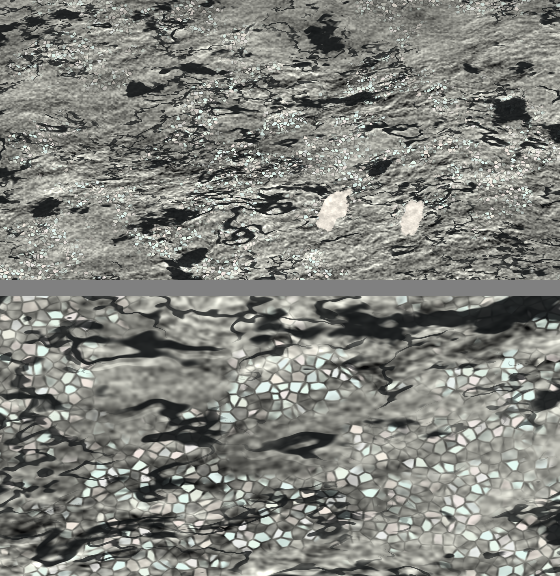
Top, the full canvas; bottom, a detail of the centre.
Reproduce this texture procedurally as a Shadertoy shader.

```glsl
// Draws a weathered grey schist face with dark cracks, mica glints and two pale flakes.

const vec3 STONE = vec3(1.0, 1.0, 0.95);
const vec3 SHADOW = vec3(0.07, 0.08, 0.085);
const vec3 MICA = vec3(0.93, 0.95, 0.92);
const vec3 FLAKE = vec3(1.0, 0.97, 0.92);

float hash(vec2 p) {
    return fract(sin(dot(p, vec2(127.1, 311.7))) * 43758.55);
}

float valueNoise(vec2 p) {
    vec2 cell = floor(p), f = fract(p);
    f = f * f * (3.0 - 2.0 * f);
    float low = mix(hash(cell), hash(cell + vec2(1, 0)), f.x);
    float high = mix(hash(cell + vec2(0, 1)), hash(cell + vec2(1, 1)), f.x);
    return mix(low, high, f.y);
}

// Fractal noise, normalised to 0..1
float fbm(vec2 p, int octaves) {
    float sum = 0.0, total = 0.0, weight = 1.0;
    for (int i = 0; i < octaves; i++) {
        sum += weight * valueNoise(p);
        total += weight;
        weight *= 0.6;
        p = mat2(0.98, 0.2, -0.2, 0.98) * p * 2.03 + vec2(17.3, 9.1);
    }
    return sum / total;
}

// Bends the flat layers gently
vec2 foliate(vec2 p) {
    float bend = fbm(p * vec2(2.5, 4.0) + 31.0, 2) - 0.5;
    float jag = fbm(p * vec2(22.0, 30.0), 3) - 0.5;
    return p + vec2(0.02 * jag, 0.09 * bend + 0.014 * jag - 0.05 * p.x);
}

float relief(vec2 p, vec2 lightStep) {
    vec2 scale = vec2(9.0, 17.0);
    return fbm((p + lightStep) * scale, 5) - fbm(p * scale, 5);
}

// Broken dark lines along the mid contour of a noise field
float cracks(vec2 p, vec2 scale, float width, float seed) {
    float ridge = abs(fbm(p * scale + seed, 4) - 0.5);
    float presence = smoothstep(0.49, 0.62, fbm(p * vec2(5.0, 9.0) + seed * 2.0, 3));
    float reach = width * presence + 0.001;
    return presence * (1.0 - smoothstep(0.4 * reach, reach, ridge));
}

// Angular facets: x is the distance across the nearest seam, y a random value
vec2 facets(vec2 p) {
    vec2 cell = floor(p);
    float first = 8.0, second = 8.0, value = 0.0;
    for (int j = -1; j <= 1; j++) {
        for (int i = -1; i <= 1; i++) {
            vec2 id = cell + vec2(i, j);
            float d = length(p - id - vec2(hash(id), hash(id + 57.0)));
            if (d < first) {
                second = first;
                first = d;
                value = hash(id + 113.0);
            } else {
                second = min(second, d);
            }
        }
    }
    return vec2(second - first, value);
}

float glow(vec2 p, vec2 centre, vec2 radius) {
    vec2 d = (p - centre) / radius;
    return exp(-dot(d, d));
}

// Coverage of a ragged, leaning pebble
float flake(vec2 p, vec2 centre, vec2 halfSize, float lean) {
    vec2 d = p - centre;
    d.x -= lean * d.y;
    d += 0.045 * (vec2(fbm(p * 28.0, 4), fbm(p * 28.0 + 19.0, 4)) - 0.5);
    float dist = (length(d / halfSize) - 1.0) * halfSize.x;
    return 1.0 - smoothstep(-0.003, 0.003, dist);
}

void mainImage(out vec4 fragColor, in vec2 fragCoord) {
    vec2 p = fragCoord / iResolution.y;
    vec2 layer = foliate(p);
    float focus = mix(1.0, 0.7, smoothstep(0.55, 1.0, p.y));

    // Stone body: broad tone, raking light in rough zones and fine grain
    float rough = focus * mix(0.6, 1.3, smoothstep(0.4, 0.6, fbm(p * vec2(3.0, 6.0) + 83.0, 3)));
    float tone = 0.54 + 0.45 * (fbm(layer * vec2(4.0, 8.0) + 5.0, 4) - 0.5);
    tone += 2.5 * rough * relief(layer, vec2(-0.003, 0.006));
    tone += 0.26 * focus * (valueNoise(p * vec2(150.0, 190.0)) - 0.5);

    // Cracks with a lit lower lip
    vec2 longScale = vec2(4.0, 13.0), shortScale = vec2(11.0, 27.0);
    float line = max(cracks(layer, longScale, 0.032, 11.0),
                     0.85 * cracks(layer, shortScale, 0.045, 47.0));
    tone += 0.16 * cracks(layer + vec2(0.0, 0.009), longScale, 0.032, 11.0);
    vec3 color = tone * STONE;

    // Mica patches, denser in the middle and at the lower left
    float zone = 0.14 * glow(p, vec2(1.12, 0.52), vec2(0.55, 0.2))
               + 0.13 * glow(p, vec2(0.68, 0.24), vec2(0.4, 0.17))
               + 0.10 * glow(p, vec2(0.5, 0.94), vec2(0.4, 0.09));
    float patches = smoothstep(0.54, 0.66, fbm(layer * vec2(7.0, 11.0) + 71.0, 5) + zone);
    vec2 facet = facets((p + 0.3 * (layer - p)) * vec2(72.0, 92.0));
    float glint = smoothstep(0.3, 0.85, facet.y) * smoothstep(0.04, 0.35, facet.x);
    vec3 sheen = 0.035 * cos(6.283 * (facet.y * 5.0 + vec3(0.0, 0.4, 0.5)));
    color *= 1.0 - 0.22 * patches * (1.0 - smoothstep(0.0, 0.25, facet.x));
    color = mix(color, MICA + sheen, patches * glint * focus);

    // Hollows
    float hollow = smoothstep(0.635, 0.69, fbm(layer * vec2(6.0, 15.0) + 143.0, 5));
    color = mix(color, SHADOW, max(0.9 * hollow, 0.9 * line));

    // Pale flakes with a faintly crazed surface
    float slabs = max(flake(p, vec2(1.19, 0.25), vec2(0.049, 0.072), 0.5),
                      flake(p, vec2(1.474, 0.224), vec2(0.036, 0.06), 0.2));
    float crazing = 0.72 + 0.4 * fbm(p * vec2(60.0, 70.0), 3);
    color = mix(color, FLAKE * crazing, slabs);

    fragColor = vec4(clamp(color, 0.03, 1.0), 1.0);
}
```
